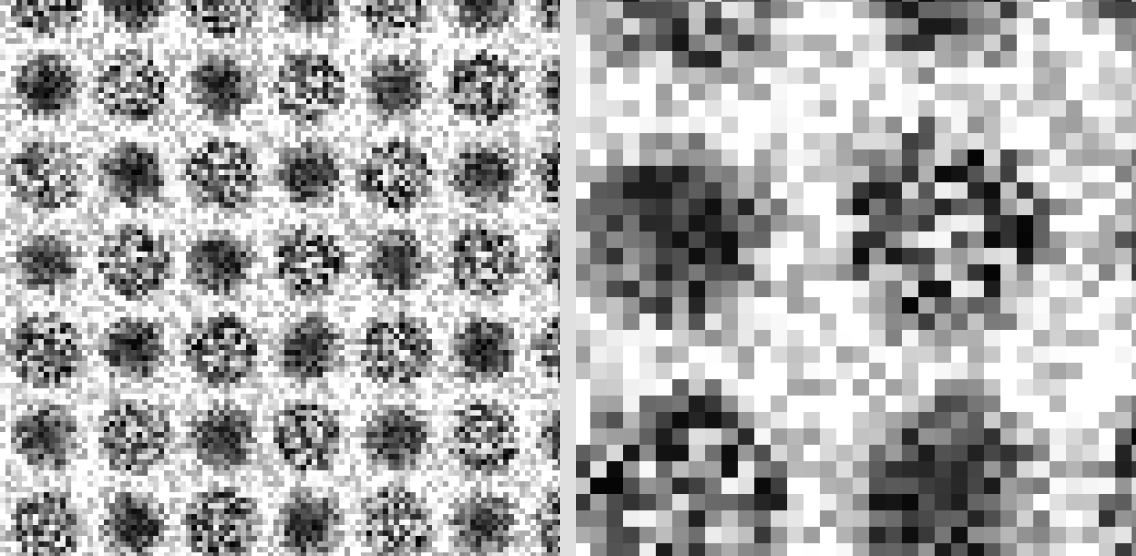
Left, the full canvas; right, a detail of the centre.
This pattern is drawn by a Shadertoy shader. Its source:

```glsl
// Checkerboard of dark-cored and speckled round spots, built from grainy square grey cells.

// Random value from 0 to 1 for a grid position, from a folded sine.
float hash(vec2 p) {
    return fract(sin(dot(p, vec2(12.99, 78.23))) * 43758.5);
}

// Grey level of one square cell; spots repeat every 16 cells.
float cellTone(vec2 cell) {
    vec2 grid = (cell + 0.5 - vec2(8.5, 0.0)) / 16.0;
    vec2 spot = floor(grid + 0.5);
    float radius = length(grid - spot) * 16.0;
    bool darkCore = mod(spot.x + spot.y, 2.0) > 0.5;
    float grain = hash(cell + 3.0) - 0.5;

    // Inside a spot: mean tone and strength of the grain
    float reach = smoothstep(0.0, 6.0, radius);
    float mean = darkCore ? mix(0.17, 0.48, reach) : mix(0.56, 0.44, reach);
    float spread = darkCore ? mix(0.28, 0.75, reach) : 0.95;
    mean += 0.08 * (hash(spot + 71.0) - 0.5);

    // Fade into the pale, lightly grained ground
    float edge = darkCore ? smoothstep(4.2, 7.6, radius) : smoothstep(5.2, 7.8, radius);
    mean = mix(mean, 0.92, edge);
    spread = mix(spread, 0.62, edge);
    return clamp(mean + spread * grain, 0.02, 1.0);
}

void mainImage(out vec4 fragColor, in vec2 fragCoord) {
    // Cells are counted from the upper left, 102.4 across the canvas
    float pixel = 102.4 / iResolution.x;
    vec2 p = vec2(fragCoord.x, iResolution.y - fragCoord.y) * pixel;

    // Blend the four cells around the nearest corner over one pixel
    vec2 corner = floor(p + 0.5);
    vec2 blend = clamp((p - corner) / pixel + 0.5, 0.0, 1.0);
    float above = mix(cellTone(corner - 1.0), cellTone(corner - vec2(0.0, 1.0)), blend.x);
    float below = mix(cellTone(corner - vec2(1.0, 0.0)), cellTone(corner), blend.x);
    fragColor = vec4(vec3(mix(above, below, blend.y)), 1.0);
}
```
